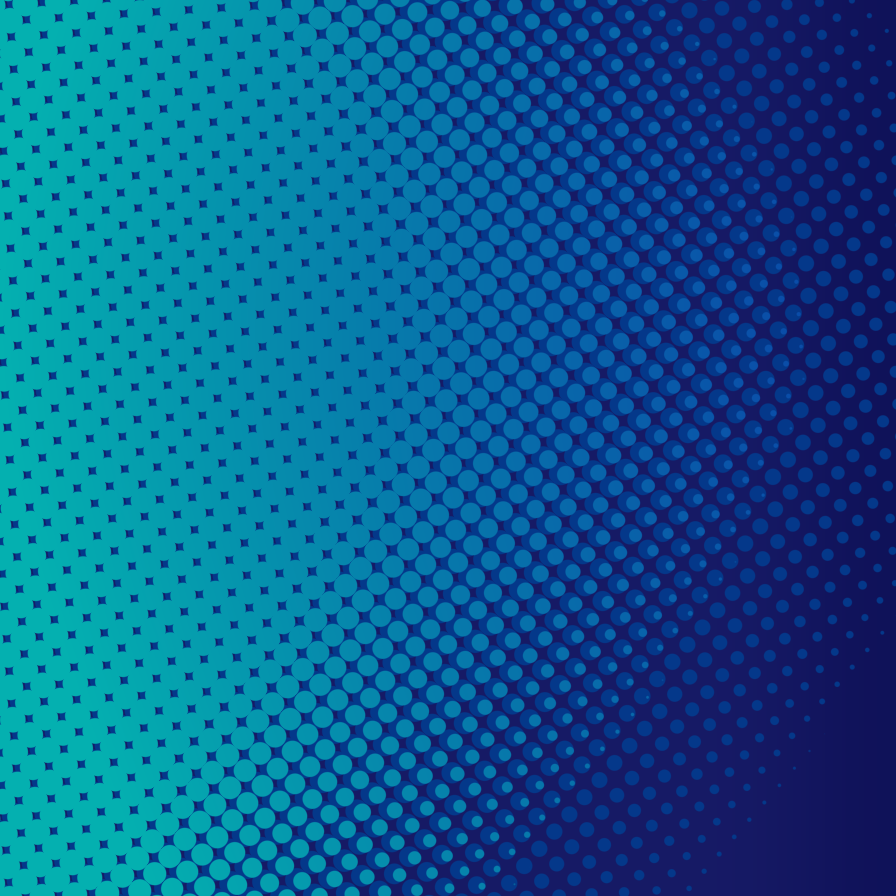
A Shadertoy shader for this background:

```glsl
// Two-layer halftone of teal-to-blue dots shrinking into navy along a curved front

// Lattice of dots, with one extra dot in the centre of each cell
const mat2 CELL = mat2(0.03626, 0.00221, -0.00267, 0.03613);
const vec2 ANCHOR = vec2(0.5147, 0.5720);
const vec2 BACK_SHIFT = vec2(-0.0059, 0.0013);

// Curved front: where each layer ends and how fast its dots gain area
const float CREST_Y = 0.635;
const float CREST_ROUND = 0.26;
const float FLANK_SLOPE = 0.72;
const float FRONT_REACH = 0.905;
const float BACK_REACH = 1.126;
const float FRONT_GROWTH = 0.000404;
const float BACK_GROWTH = 0.000365;
const float MAX_RADIUS = 0.0143;

// Colours
const vec3 TEAL = vec3(0.015, 0.69, 0.69);
const vec3 CYAN_BLUE = vec3(0.025, 0.485, 0.67);
const vec3 BRIGHT_BLUE = vec3(0.04, 0.30, 0.66);
const vec3 DEEP_BLUE = vec3(0.015, 0.22, 0.54);
const vec3 NAVY = vec3(0.085, 0.10, 0.395);
const vec3 NAVY_EDGE = vec3(0.06, 0.07, 0.35);
const float MID_STOP = 0.42;
const float END_STOP = 0.88;
const float COLOUR_BEND = 0.5;

// Distance the front falls back to the left at height y
float frontDrop(float y) {
    float h = y - CREST_Y;
    return sqrt(CREST_ROUND * CREST_ROUND + FLANK_SLOPE * h * h) - CREST_ROUND;
}

// Closest dot centre of the centred lattice
vec2 nearestDot(vec2 p, vec2 origin) {
    vec2 q = inverse(CELL) * (p - origin);
    vec2 corner = origin + CELL * round(q);
    vec2 middle = origin + CELL * (floor(q) + 0.5);
    return distance(p, corner) < distance(p, middle) ? corner : middle;
}

// Coverage of one layer; dot area grows linearly behind the front
float dotLayer(vec2 p, vec2 origin, float reach, float growth, float aa) {
    vec2 c = nearestDot(p, origin);
    float area = growth * (reach - frontDrop(c.y) - c.x);
    float r = min(sqrt(max(area, 0.0)), MAX_RADIUS);
    float cover = 1.0 - smoothstep(r - aa, r + aa, distance(p, c));
    return cover * smoothstep(0.0, 2.0 * aa, r);
}

// Teal to blue ramp, bent along the front
vec3 frontColour(vec2 p) {
    float t = p.x - COLOUR_BEND * frontDrop(p.y);
    vec3 c = mix(TEAL, CYAN_BLUE, clamp(t / MID_STOP, 0.0, 1.0));
    return mix(c, BRIGHT_BLUE, clamp((t - MID_STOP) / (END_STOP - MID_STOP), 0.0, 1.0));
}

void mainImage(out vec4 fragColor, in vec2 fragCoord) {
    vec2 p = fragCoord / iResolution.y;
    float aa = 0.8 / iResolution.y;

    // Ground
    vec3 colour = mix(NAVY, NAVY_EDGE, smoothstep(0.8, 1.0, p.x));

    // Dark dots behind, bright dots in front
    float back = dotLayer(p, ANCHOR + BACK_SHIFT, BACK_REACH, BACK_GROWTH, aa);
    float front = dotLayer(p, ANCHOR, FRONT_REACH, FRONT_GROWTH, aa);
    colour = mix(colour, DEEP_BLUE, back);
    colour = mix(colour, frontColour(p), front);

    fragColor = vec4(colour, 1.0);
}
```
